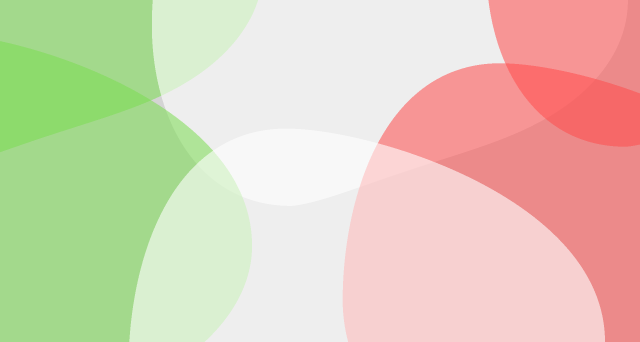
Give the GLSL for this background, as a WebGL 2 fragment shader.

```glsl
#version 300 es
precision highp float;
// Overlapping translucent green, white and red blobs, hanging from above and rising from below.

uniform vec2 u_resolution;
out vec4 outColor;

// One side of a blob: width and height from tip to widest point,
// curve handles at the tip and at the flank, and an outward bend.
struct Side {
    vec2 size;
    vec2 handle;
    float bend;
};

// All lengths are in canvas heights.
const Side RISING_LEFT   = Side(vec2(0.461, 0.693), vec2(0.75, 0.42), 0.0);
const Side RISING_RIGHT  = Side(vec2(0.932, 0.624), vec2(0.27, 0.67), 0.0);
const Side HANGING_LEFT  = Side(vec2(0.407, 0.529), vec2(0.66, 0.53), 0.0);
const Side HANGING_RIGHT = Side(vec2(0.985, 0.602), vec2(0.05, 0.75), 1.45);
const float BLOB_DEPTH = 1.159;

// Tips of the blobs
const vec2 HANGING_GREEN = vec2(-0.215, 0.495);
const vec2 HANGING_WHITE = vec2(0.851, 0.398);
const vec2 HANGING_RED   = vec2(1.829, 0.571);
const vec2 RISING_GREEN  = vec2(-0.195, 0.905);
const vec2 RISING_RED    = vec2(1.463, 0.815);
const vec2 RISING_WHITE  = vec2(0.837, 0.624);

// Colours with opacity in alpha
const vec3 BASE  = vec3(0.833);
const vec4 GREEN = vec4(0.482, 0.864, 0.318, 0.55);
const vec4 RED   = vec4(1.0, 0.30, 0.30, 0.55);
const vec4 WHITE = vec4(1.0, 1.0, 1.0, 0.60);

const int SOLVE_STEPS = 12;
const int SAMPLES = 3;

// One axis of a cubic Bezier running from 0 to 1
float cubic(float t, float c1, float c2) {
    float s = 1.0 - t;
    return 3.0 * s * t * (s * c1 + t * c2) + t * t * t;
}

// Coverage of one side; q.y is the depth behind the tip.
float sideMask(vec2 q, Side side) {
    if (q.y < 0.0 || q.y > BLOB_DEPTH || q.x >= side.size.x) return 0.0;

    // Beyond the widest point the blob closes as an ellipse.
    if (q.y > side.size.y) {
        vec2 e = vec2(q.x / side.size.x, (q.y - side.size.y) / (BLOB_DEPTH - side.size.y));
        return step(dot(e, e), 1.0);
    }

    // Bisect for the curve parameter at this width.
    vec2 n = q / side.size;
    float lo = 0.0;
    float hi = 1.0;
    for (int i = 0; i < SOLVE_STEPS; i++) {
        float mid = 0.5 * (lo + hi);
        if (cubic(mid, side.handle.x, 1.0) < n.x) lo = mid;
        else hi = mid;
    }
    float edge = cubic(0.5 * (lo + hi), 0.0, 1.0 - side.handle.y);
    float rest = 1.0 - n.x;
    edge += side.bend * n.x * n.x * rest * rest * rest;
    return step(edge, n.y);
}

float hanging(vec2 p, vec2 tip) {
    vec2 q = p - tip;
    if (q.x < 0.0) return sideMask(vec2(-q.x, q.y), HANGING_LEFT);
    return sideMask(q, HANGING_RIGHT);
}

float rising(vec2 p, vec2 tip) {
    vec2 q = vec2(p.x - tip.x, tip.y - p.y);
    if (q.x < 0.0) return sideMask(vec2(-q.x, q.y), RISING_LEFT);
    return sideMask(q, RISING_RIGHT);
}

vec3 over(vec3 below, vec4 paint, float mask) {
    return mix(below, paint.rgb, paint.a * mask);
}

// Layers from back to front
vec3 scene(vec2 p) {
    vec3 color = BASE;
    color = over(color, GREEN, hanging(p, HANGING_GREEN));
    color = over(color, WHITE, hanging(p, HANGING_WHITE));
    color = over(color, RED, hanging(p, HANGING_RED));
    color = over(color, GREEN, rising(p, RISING_GREEN));
    color = over(color, RED, rising(p, RISING_RED));
    return over(color, WHITE, rising(p, RISING_WHITE));
}

void main() {
    // Average a grid of samples within the pixel for smooth edges.
    vec3 sum = vec3(0.0);
    for (int y = 0; y < SAMPLES; y++) {
        for (int x = 0; x < SAMPLES; x++) {
            vec2 offset = (vec2(x, y) + 0.5) / float(SAMPLES) - 0.5;
            sum += scene((gl_FragCoord.xy + offset) / u_resolution.y);
        }
    }
    outColor = vec4(sum / float(SAMPLES * SAMPLES), 1.0);
}
```
